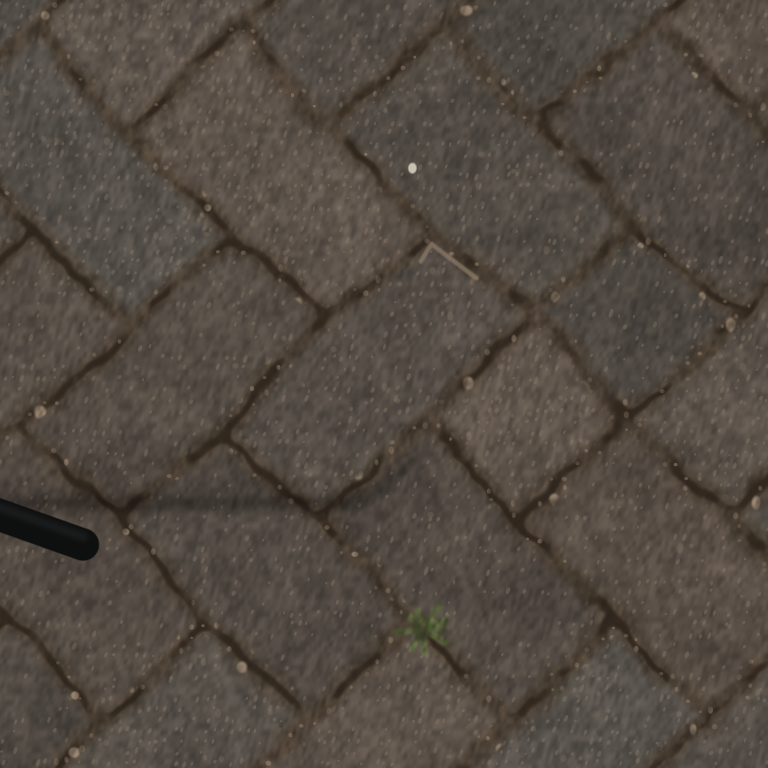
A WebGL 1 fragment shader for this texture:

```glsl
precision highp float;
// Worn herringbone brick paving with gritty joints, a small weed and the tip of a dark rod.
uniform vec2 u_resolution;

#define ORIGIN vec2(0.176, 0.833)      // corner of one brick on the canvas
#define AXIS_U vec2(3.82, -4.06)       // bricks per canvas, falling diagonal
#define AXIS_V vec2(3.75, 3.71)        // bricks per canvas, rising diagonal
#define JOINT_WIDTH 0.085              // in brick widths
#define GRAIN 0.22
#define WARM_BRICK vec3(0.350, 0.309, 0.276)
#define COOL_BRICK vec3(0.305, 0.289, 0.266)
#define JOINT_DIRT vec3(0.285, 0.238, 0.190)
#define CRACK_DARK vec3(0.165, 0.130, 0.100)
#define PALE_STONE vec3(0.560, 0.490, 0.415)
#define WEED_GREEN vec3(0.290, 0.345, 0.190)
#define ROD_BLACK vec3(0.055, 0.058, 0.060)

float hash(vec2 p) {
  vec3 q = fract(p.xyx * 0.1031);
  q += dot(q, q.yzx + 33.33);
  return fract((q.x + q.y) * q.z);
}

float noise(vec2 p) {
  vec2 i = floor(p), f = fract(p);
  f *= f * (3.0 - 2.0 * f);
  return mix(mix(hash(i), hash(i + vec2(1, 0)), f.x),
             mix(hash(i + vec2(0, 1)), hash(i + 1.0), f.x), f.y);
}

float fbm(vec2 p) {
  float sum = 0.0, gain = 0.5;
  for (int i = 0; i < 4; i++) {
    sum += gain * noise(p);
    p = p * 2.03 + 17.1;
    gain *= 0.5;
  }
  return sum / 0.9375;
}

// One randomly sized oval per occupied grid cell
float specks(vec2 p, float density, float radius) {
  vec2 cell = floor(p);
  float pick = hash(cell + 7.3);
  vec2 center = 0.3 + 0.4 * vec2(hash(cell), hash(cell + 41.7));
  float size = radius * (0.5 + 0.5 * hash(cell + 91.1));
  float d = length((fract(p) - center) * vec2(1.0, 0.6 + 0.7 * hash(cell + 23.9)));
  return step(1.0 - density, pick) * (1.0 - smoothstep(size * 0.5, size, d));
}

float segment(vec2 p, vec2 a, vec2 b) {
  vec2 ab = b - a;
  return length(p - a - ab * clamp(dot(p - a, ab) / dot(ab, ab), 0.0, 1.0));
}

// Signed distance to the brick around q; also returns its identity
float herringbone(vec2 q, out vec2 id) {
  vec2 cell = floor(q), size = vec2(2, 1);
  float k = mod(cell.x - cell.y, 4.0);
  id = cell - vec2(k, 0);
  if (k > 1.5) {
    size = size.yx;
    id = cell - vec2(0, 3.0 - k);
  }
  // a single brick is laid as two halves
  if (distance(id, vec2(3, 0)) < 0.1) {
    size = vec2(1);
    id = cell;
  }
  vec2 e = abs(q - id - 0.5 * size) - 0.5 * size + 0.09;
  return min(max(e.x, e.y), 0.0) + length(max(e, 0.0)) - 0.09;
}

void main() {
  vec2 p = gl_FragCoord.xy / u_resolution;
  float pixel = 1.0 / u_resolution.y;

  // Uneven laying and chipped edges
  vec2 q = vec2(dot(p - ORIGIN, AXIS_U), dot(p - ORIGIN, AXIS_V));
  q += 0.14 * (vec2(noise(p * 7.0), noise(p * 7.0 + 31.0)) - 0.5);
  q += 0.06 * (vec2(noise(p * 42.0), noise(p * 42.0 + 57.0)) - 0.5);
  vec2 id;
  float d = herringbone(q, id);
  float tint = hash(id + 13.0), rough = hash(id + 71.0);

  // Brick faces: tone, stains, streaky grain and pale chips
  vec2 streak = vec2(p.x - 0.25 * p.y, p.y);
  float grain = noise(streak * vec2(210, 130)) + noise(streak * vec2(105, 70) + 9.0) - 1.0;
  vec3 color = mix(WARM_BRICK, COOL_BRICK, tint);
  color *= 0.93 + 0.14 * rough + 0.26 * (fbm(p * 13.0) - 0.5);
  color *= 1.0 + GRAIN * grain;
  color = mix(color, PALE_STONE, 0.38 * specks(streak * vec2(95, 72), 0.2 + 0.25 * rough, 0.34));
  color = mix(color, PALE_STONE, 0.30 * specks(p * 47.0 + 5.0, 0.16 * rough, 0.27));

  // Sandy joints, broken dark cracks and loose stones
  float wear = fbm(p * 19.0 + 63.0);
  float joint = smoothstep(-JOINT_WIDTH * (0.9 + wear), -0.015, d);
  color = mix(color, JOINT_DIRT * (1.0 + 0.3 * grain), 0.8 * joint);
  float crack = smoothstep(-0.045, -0.008, d) * smoothstep(0.36, 0.6, wear);
  color = mix(color, CRACK_DARK, 0.8 * crack);
  float grit = specks(p * 62.0, 0.3, 0.3) * 0.45 + specks(p * 27.0 + 3.0, 0.16, 0.3) * 0.75;
  color = mix(color, PALE_STONE * (1.0 + 0.4 * grain), grit * smoothstep(0.15, 0.7, joint));

  // One white pebble and a pale twig
  float pebble = length((p - vec2(0.537, 0.781)) * vec2(1.0, 0.8));
  color = mix(color, vec3(0.78, 0.76, 0.70), 1.0 - smoothstep(0.004, 0.007, pebble));
  float twig = min(segment(p, vec2(0.562, 0.682), vec2(0.620, 0.638)),
                   segment(p, vec2(0.562, 0.682), vec2(0.548, 0.660)));
  color = mix(color, PALE_STONE, 0.7 * (1.0 - smoothstep(0.001, 0.005, twig)));

  // Weed: a ring of small leaves
  for (int i = 0; i < 9; i++) {
    float n = float(i), angle = n * 2.4;
    vec2 dir = vec2(cos(angle), sin(angle));
    vec2 root = vec2(0.550, 0.182);
    float leaf = segment(p, root + dir * 0.008, root + dir * (0.020 + 0.018 * hash(vec2(n, 4.0))));
    color = mix(color, WEED_GREEN * (1.0 + 0.5 * grain), 0.65 * (1.0 - smoothstep(0.002, 0.007, leaf)));
  }

  // Soft curved shadow, then the rod with a faint sheen
  float bend = 0.345 + 0.07 * smoothstep(0.45, 0.58, p.x);
  float offset = (p.y - bend) / 0.013;
  color *= 1.0 - 0.28 * exp(-offset * offset) * (1.0 - smoothstep(0.48, 0.58, p.x));
  float rod = segment(p, vec2(-0.05, 0.347), vec2(0.108, 0.291)) - 0.021;
  float sheen = segment(p, vec2(-0.05, 0.357), vec2(0.108, 0.301));
  vec3 rodColor = ROD_BLACK + 0.045 * (1.0 - smoothstep(0.0, 0.012, sheen));
  color = mix(color, rodColor, 1.0 - smoothstep(-pixel, pixel, rod));

  gl_FragColor = vec4(color, 1.0);
}
```
